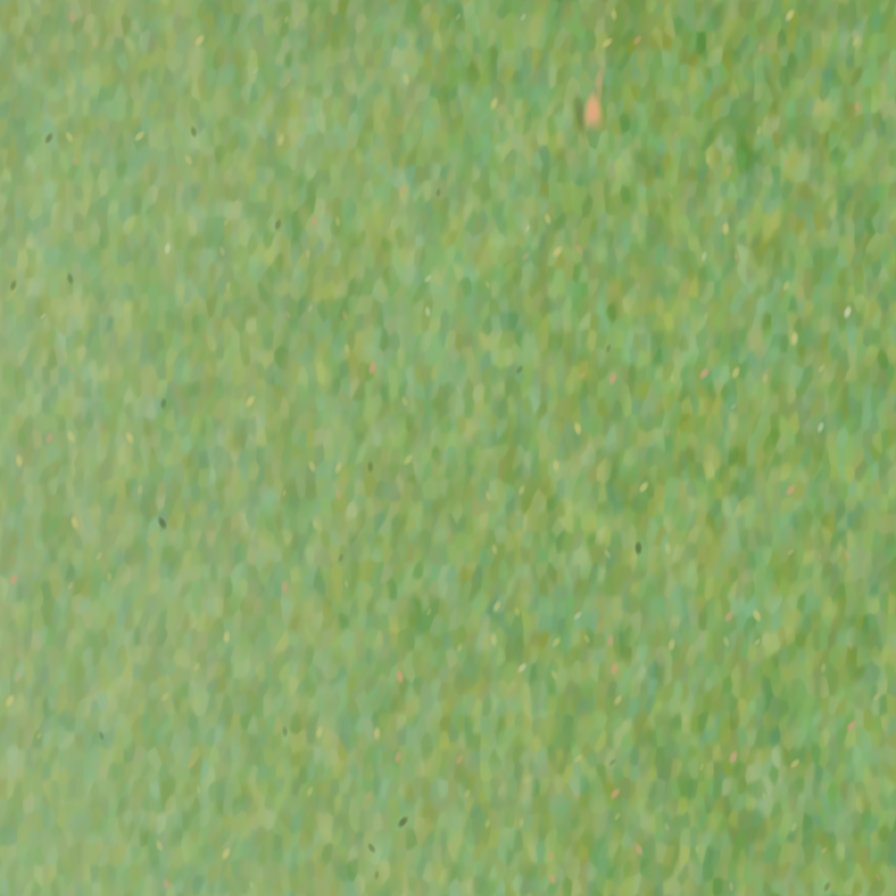
Give the GLSL for this texture, as a three.js fragment shader.

```glsl
// Short mown lawn seen from above: soft mottled blades, pale flecks and a fallen leaf.
varying vec2 vUv;

const vec3 PALE_GREEN = vec3(0.578, 0.688, 0.465);   // hazy left side
const vec3 DEEP_GREEN = vec3(0.522, 0.655, 0.385);   // richer right side
const vec3 STRAW      = vec3(0.76, 0.76, 0.48);
const vec3 PEACH      = vec3(0.77, 0.64, 0.48);
const vec3 CHALK      = vec3(0.80, 0.83, 0.72);
const vec3 SOIL       = vec3(0.37, 0.45, 0.28);
const vec3 LEAF       = vec3(0.88, 0.67, 0.50);

const vec3 WARM_SHIFT = vec3(0.105, 0.015, -0.015);  // green to olive
const vec3 GREY_SHIFT = vec3(0.015, 0.008, 0.095);   // yellow to bluish

const vec2 FINE_BLADES   = vec2(108.0, 54.0);        // cells across the canvas
const vec2 COARSE_BLADES = vec2(62.0, 30.0);
const float BLADE_SOFTNESS = 6.0;
const float BLADE_LEAN     = 0.35;
const float TONE_CONTRAST  = 0.085;

const float FLECK_CELLS = 30.0;
const float FLECK_SHARE = 0.20;
const vec2  FLECK_SIZE  = vec2(0.0040, 0.0075);
const vec2  LEAF_CENTER = vec2(0.662, 0.877);
const vec2  LEAF_SIZE   = vec2(0.013, 0.023);

vec3 hash3(vec2 p) {
  vec3 q = fract(vec3(p.xyx) * vec3(0.1031, 0.1030, 0.0973));
  q += dot(q, q.yxz + 33.33);
  return fract((q.xxy + q.yzz) * q.zyx);
}

vec2 rotate(vec2 p, float angle) {
  float c = cos(angle), s = sin(angle);
  return vec2(c * p.x - s * p.y, s * p.x + c * p.y);
}

// Soft cellular noise of stretched, leaning cells: signed tone, warmth, greyness.
vec3 blades(vec2 p, vec2 cells, float seed) {
  vec2 home = floor(p * cells);
  vec3 sum = vec3(0.0);
  float total = 0.0;
  for (int y = -1; y <= 1; y++) {
    for (int x = -1; x <= 1; x++) {
      vec2 id = home + vec2(float(x), float(y));
      vec3 place = hash3(id + seed);
      vec2 center = (id + 0.15 + 0.7 * place.xy) / cells;
      float angle = BLADE_LEAN * (2.0 * place.z - 0.7);
      vec2 d = rotate(p - center, angle) * cells;
      float weight = exp(-BLADE_SOFTNESS * dot(d, d));
      sum += weight * (hash3(id + seed + 71.0) - 0.5);
      total += weight;
    }
  }
  return sum / max(total, 0.0001);
}

// Broad uneven patches from layered sines.
float patches(vec2 p) {
  return 0.5 * sin(7.0 * p.x + 4.0 * p.y + 1.5 * sin(5.0 * p.y))
       + 0.3 * sin(13.0 * p.y - 9.0 * p.x + 2.0)
       + 0.2 * sin(23.0 * p.x + 17.0 * p.y);
}

float softEllipse(vec2 d, vec2 size) {
  return 1.0 - smoothstep(0.25, 1.2, length(d / size));
}

// Scattered bits, at most one in each cell.
vec3 addFlecks(vec3 color, vec2 p) {
  vec2 id = floor(p * FLECK_CELLS);
  vec3 place = hash3(id + 19.0);
  vec3 kind = hash3(id + 137.0);
  vec2 center = (id + 0.3 + 0.4 * place.xy) / FLECK_CELLS;
  vec2 d = rotate(p - center, 1.4 * (kind.z - 0.4));
  float mask = softEllipse(d, FLECK_SIZE * mix(0.65, 1.15, kind.y));
  mask *= step(place.z, FLECK_SHARE) * mix(0.35, 0.9, kind.y * kind.y);
  vec3 tint = mix(STRAW, PEACH, step(0.55, kind.x));
  tint = mix(tint, CHALK, step(0.82, kind.x));
  tint = mix(tint, SOIL, step(0.92, kind.x));
  return mix(color, tint, mask);
}

// Teardrop leaf with a thin tip and a small shadow at its left.
vec3 addLeaf(vec3 color, vec2 p) {
  vec2 d = p - LEAF_CENTER;
  float shadow = softEllipse(rotate(d + vec2(0.014, 0.006), -0.15), LEAF_SIZE * vec2(0.5, 1.2));
  color = mix(color, SOIL, 0.5 * shadow);
  float tip = softEllipse(d - vec2(0.007, 0.025), LEAF_SIZE * vec2(0.35, 1.0));
  color = mix(color, PEACH, 0.6 * tip);
  float taper = mix(1.1, 0.6, smoothstep(-0.02, 0.025, d.y));
  return mix(color, LEAF, 0.95 * softEllipse(d, LEAF_SIZE * vec2(taper, 1.0)));
}

void main() {
  vec2 p = vUv;

  // Haze from the left, slightly darker towards the top.
  float richness = smoothstep(-0.15, 0.95, p.x + 0.12 * p.y + 0.06 * patches(p));
  vec3 color = mix(PALE_GREEN, DEEP_GREEN, richness);
  color += 0.009 * patches(p.yx + 3.0) - 0.02 * smoothstep(0.8, 1.05, p.y);

  // Blade mottling, calmer in the haze.
  vec3 grain = blades(p, FINE_BLADES, 5.0) + 0.75 * blades(p, COARSE_BLADES, 211.0);
  grain *= mix(0.7, 1.05, richness);
  color += TONE_CONTRAST * grain.x + WARM_SHIFT * grain.y + GREY_SHIFT * grain.z;

  color = addFlecks(color, p);
  color = addLeaf(color, p);
  gl_FragColor = vec4(color, 1.0);
}
```
